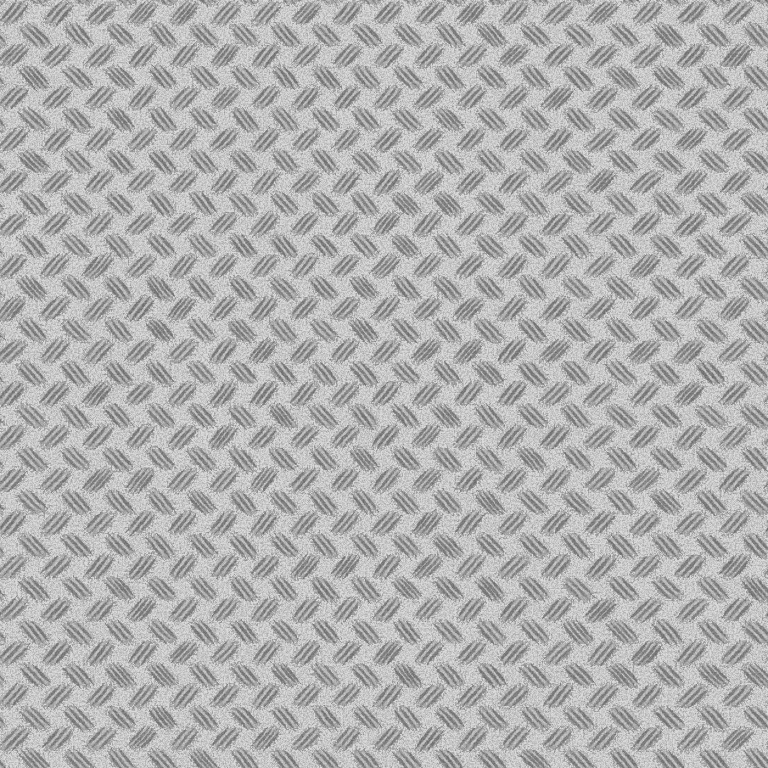
Reproduce this texture procedurally as a WebGL 1 fragment shader.

```glsl
precision highp float;
// Grey tread plate: 18 by 18 repeats of two crossed, hatched lozenges on grainy metal.

uniform vec2 u_resolution;

vec2 hash2(vec2 p) {
  vec3 h = fract(p.xyx * vec3(0.1031, 0.1030, 0.0973));
  h += dot(h, h.yzx + 33.33);
  return fract((h.xx + h.yz) * h.zy);
}

vec2 gradient(vec2 corner, float period) {
  float angle = 6.2832 * hash2(mod(corner, period) + 7.0).x;
  return vec2(cos(angle), sin(angle));
}

// Tiling gradient noise, "period" lattice cells across the canvas
float noise(vec2 uv, float period) {
  vec2 p = uv * period;
  vec2 i = floor(p), f = p - i;
  vec2 w = f * f * f * (f * (f * 6.0 - 15.0) + 10.0);
  vec2 e = vec2(1.0, 0.0);
  float low = mix(dot(gradient(i, period), f),
                  dot(gradient(i + e, period), f - e), w.x);
  float high = mix(dot(gradient(i + e.yx, period), f - e.yx),
                   dot(gradient(i + e.xx, period), f - e.xx), w.x);
  return mix(low, high, w.y);
}

// One lozenge per cell; x = soft body, y = dark strokes, z = light between strokes
vec3 lozenge(vec2 grid, vec2 centre, float lean, vec2 rough, float fray) {
  vec2 g = grid - centre + 0.5;
  vec2 id = mod(floor(g), 18.0) + 40.0 * (lean + 2.0);
  vec2 rnd = hash2(id), rnd2 = hash2(id + 211.0);
  vec2 d = fract(g) - 0.5 + 0.025 * (rnd - 0.5) + rough;
  d.x *= lean;

  // Frame along and across the strokes
  float tilt = 0.84 + 0.12 * (rnd2.x - 0.5);
  float along = dot(d, vec2(cos(tilt), sin(tilt)));
  float across = dot(d, vec2(-sin(tilt), cos(tilt)));
  float size = 0.97 + 0.08 * rnd.y;
  float rim = length(vec2((along + 0.45 * across) / 0.39, across / 0.235)) / size;
  float body = 1.0 - smoothstep(0.72, 1.14, rim + fray);

  // Three, rarely four, tapered strokes, each slid along its neighbour
  float count = 3.0 + step(0.85, rnd.x);
  float ink = 0.0, gloss = 0.0;
  for (int k = 0; k < 4; k++) {
    float n = float(k);
    vec2 r = hash2(id + 31.0 * (n + 1.0));
    float slot = (n - 0.5 * (count - 1.0)) * 3.0 / count;
    float s = along - 0.06 * slot + 0.04 * (r.x - 0.5);
    float t = across + 0.13 * slot + 0.018 * (r.y - 0.5) + (rnd2.y - 0.5) * 0.35 * s * s;
    float taper = 1.0 - pow(s / (0.32 + 0.05 * r.y - 0.04 * abs(slot)), 2.0);
    float width = (0.027 + 0.011 * r.x) * taper;
    float drawn = step(n + 0.5, count);
    float stroke = 1.0 - smoothstep(-0.02, 0.024, abs(t) - width + 0.02 * fray);
    ink = max(ink, stroke * (0.86 + 0.14 * r.x) * drawn);
    float shine = 1.0 - smoothstep(0.0, 0.028, abs(t - 0.064) - 0.016 * taper);
    gloss = max(gloss, shine * clamp(1.5 * taper, 0.0, 1.0) * drawn);
  }
  return vec3(body, ink * (0.9 + 0.1 * rnd2.x), gloss * body);
}

void main() {
  vec2 uv = gl_FragCoord.xy / u_resolution;

  // Slow drift of the grid, stretching some columns and rows
  vec2 grid = uv;
  grid.x += 0.0085 - 0.0085 * cos(6.2832 * uv.x - 0.82) - 0.002 * cos(6.2832 * uv.y);
  grid.y += 0.0023 * cos(6.2832 * uv.y - 0.25) - 0.0004;
  grid *= 18.0;

  // Grain of the metal and ragged outlines
  float fine = noise(uv, 631.0);
  float coarse = noise(uv + 0.37, 310.0);
  float grain = fine + 0.75 * coarse;
  vec2 rough = 0.014 * vec2(noise(uv, 110.0), noise(uv + 0.53, 110.0));
  float fray = 0.4 * coarse + 0.3 * fine;

  vec3 rising = lozenge(grid, vec2(0.33, 0.72), 1.0, rough, fray);
  vec3 falling = lozenge(grid, vec2(0.81, 0.20), -1.0, rough, fray);
  vec3 mark = max(rising, falling);

  // Shading with faint broad blotches
  float tone = 0.785 + 0.012 * noise(uv, 5.0) + 0.02 * noise(uv, 31.0);
  tone = mix(tone, 0.645, mark.x);
  tone = mix(tone, 0.755, 0.85 * mark.z);
  tone = mix(tone, 0.47, mark.y);
  tone += grain * mix(0.18, 0.11, max(mark.x, mark.y));
  gl_FragColor = vec4(vec3(clamp(tone, 0.42, 0.86)), 1.0);
}
```
